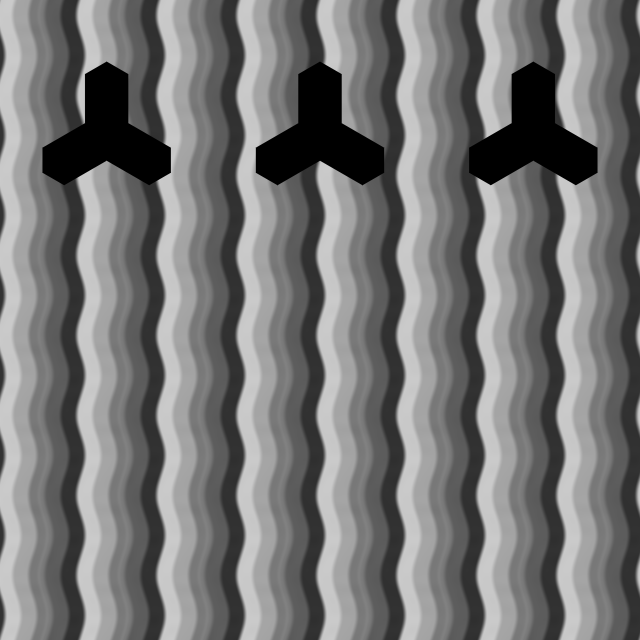
This pattern is drawn by a three.js fragment shader. Its source:

```glsl
// Eight columns of five grey bands swaying in eight waves up the canvas,
// with a row of three black, three-armed hexagonal stars laid on top.
// Bands are soft steps over a bent, repeating axis; stars are a distance.

varying vec2 vUv;

const float TAU = 6.2831853;

// Bands, measured in repeats
const float REPEATS = 8.0;
const float BAND_WIDTH = 0.2;
const float BAND_OFFSET = 0.01;
const float BAND_SOFTNESS = 0.035;
const float SWAY = 0.052;
const float SWAY_PHASE = 0.31;
const float WHITE = 0.785;
const float LIGHT = 0.64;
const float MIDDLE = 0.47;
const float DIM = 0.36;
const float DARK = 0.19;

// Faint wear
const float STREAK_POSITION = 0.53;
const float STREAK_WIDTH = 0.025;
const float STREAK_GAIN = 0.03;
const float MOTTLE_CELLS = 8.0;
const float MOTTLE_GAIN = 0.02;

// Stars, measured in canvas widths
const float STAR_COUNT = 3.0;
const float STAR_HEIGHT = 0.788;
const float ARM_HALF_WIDTH = 0.0339;
const float ARM_REACH = 0.1003;
const float EDGE = 0.001;

float hash(vec2 p) {
  vec3 q = fract(vec3(p.xyx) * 0.1031);
  q += dot(q, q.yzx + 33.33);
  return fract((q.x + q.y) * q.z);
}

// Value noise whose lattice wraps once per repeat
float mottle(vec2 p) {
  vec2 cell = floor(p);
  vec2 f = smoothstep(0.0, 1.0, fract(p));
  vec2 a = mod(cell, MOTTLE_CELLS);
  vec2 b = mod(cell + 1.0, MOTTLE_CELLS);
  float low = mix(hash(a), hash(vec2(b.x, a.y)), f.x);
  float high = mix(hash(vec2(a.x, b.y)), hash(b), f.x);
  return mix(low, high, f.y) - 0.5;
}

// Blends to the next shade where band number index begins
float addBand(float tone, float shade, float index, float x) {
  float start = index * BAND_WIDTH;
  return mix(tone, shade,
    smoothstep(start - BAND_SOFTNESS, start + BAND_SOFTNESS, x));
}

float bands(vec2 uv) {
  vec2 p = uv * REPEATS;
  p.x -= BAND_OFFSET + SWAY * cos(TAU * (p.y - SWAY_PHASE));

  // The seam falls inside the dark band
  float seam = 0.5 * BAND_WIDTH;
  float x = fract(p.x + seam) - seam;
  float tone = addBand(DARK, WHITE, 0.0, x);
  tone = addBand(tone, LIGHT, 1.0, x);
  tone = addBand(tone, MIDDLE, 2.0, x);
  tone = addBand(tone, DIM, 3.0, x);
  tone = addBand(tone, DARK, 4.0, x);

  float streak = (x - STREAK_POSITION) / STREAK_WIDTH;
  tone += STREAK_GAIN * exp(-streak * streak);
  return tone + MOTTLE_GAIN * mottle(p * MOTTLE_CELLS);
}

// Signed distance to an upright, stretched hexagon
float armDistance(vec2 p) {
  vec2 slant = vec2(0.5, 0.8660254);
  float side = abs(p.x);
  float tip = dot(vec2(side, p.y), slant) - ARM_REACH;
  float base = dot(vec2(side, -p.y), slant) - ARM_HALF_WIDTH;
  return max(side - ARM_HALF_WIDTH, max(tip, base));
}

// Three arms a third of a turn apart
float starDistance(vec2 p) {
  float d = 1.0;
  for (int i = 0; i < 3; i++) {
    float angle = TAU * float(i) / 3.0;
    float c = cos(angle);
    float s = sin(angle);
    d = min(d, armDistance(vec2(c * p.x - s * p.y, s * p.x + c * p.y)));
  }
  return d;
}

void main() {
  vec2 star = vec2((fract(vUv.x * STAR_COUNT) - 0.5) / STAR_COUNT,
    vUv.y - STAR_HEIGHT);
  float outside = smoothstep(-EDGE, EDGE, starDistance(star));
  gl_FragColor = vec4(vec3(bands(vUv) * outside), 1.0);
}
```
